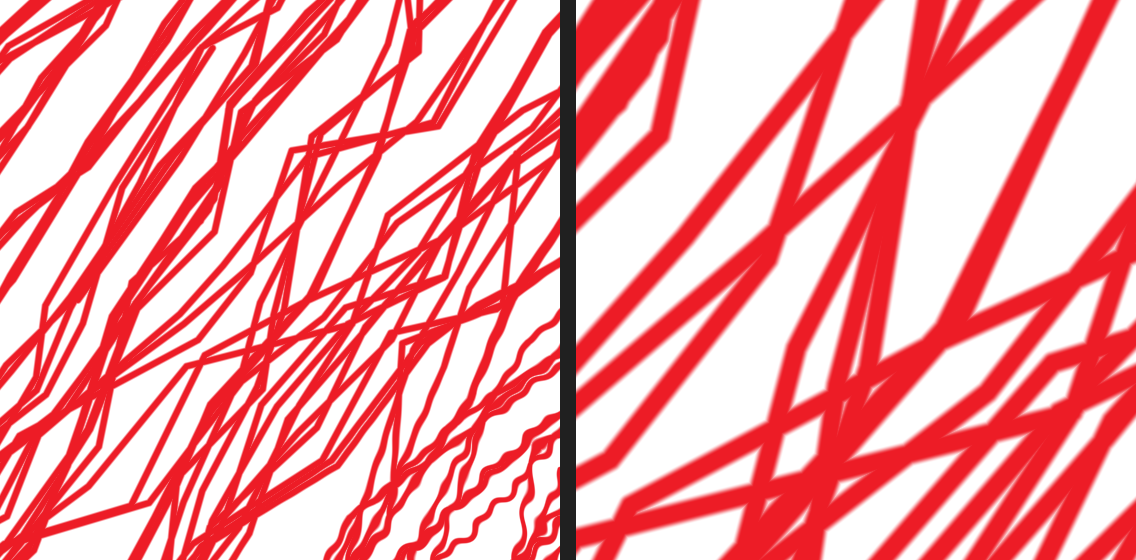
Left, the full canvas; right, a detail of the centre.
A Shadertoy shader for this pattern:

```glsl
// Dense red marker hatching on white: bundles of bent strokes climb to the right.
// Each bundle owns a tilted lane; its strands are polylines through hashed knots
// that spread apart and meet again, which leaves wedges and slivers of white.

vec2 hash22(vec2 p) {
    vec3 q = fract(p.xyx * vec3(0.1031, 0.1030, 0.0973));
    q += dot(q, q.yzx + 33.33);
    return fract((q.xx + q.yz) * q.zy);
}

float segmentDistance(vec2 p, vec2 a, vec2 b) {
    vec2 pa = p - a, ba = b - a;
    return length(pa - ba * clamp(dot(pa, ba) / dot(ba, ba), 0.0, 1.0));
}

// Knot of one strand: x runs along the hatching, y across it
vec2 strokeKnot(float k, float bundle, float strand, float lane, float slope, float spread) {
    vec2 shared = hash22(vec2(k + 20.0, bundle * 7.0 + 3.0)) - 0.5;
    vec2 own = hash22(vec2(k + 50.0 + strand * 31.0, bundle * 5.0 + 11.0)) - 0.5;
    float along = (k + 0.5 * shared.x + 0.2 * own.x) * 0.22;
    return vec2(along, lane + slope * along + 0.1 * shared.y + spread * own.y);
}

float hatchDistance(vec2 q) {
    float nearest = 1.0;
    float cell = floor(q.x / 0.22);
    for (float bundle = 0.0; bundle < 36.0; bundle++) {
        vec2 r = hash22(vec2(bundle + 1.0, 71.0));
        vec2 s = hash22(vec2(bundle + 9.0, 137.0));
        float lane = (bundle + 0.5 + 1.6 * (r.x - 0.5)) / 36.0 * 1.9 - 0.95;
        float slope = 0.5 * (r.y - 0.5);
        float spread = 0.01 + 0.15 * s.x * s.x;
        if (abs(q.y - lane - slope * q.x) > 0.18) continue;

        // Fewer strands toward the lower right
        float strands = lane < -0.42 ? 2.0 : 3.0;
        for (float strand = 0.0; strand < strands; strand++) {
            vec2 a = strokeKnot(cell - 1.0, bundle, strand, lane, slope, spread);
            for (float k = 0.0; k < 3.0; k++) {
                vec2 b = strokeKnot(cell + k, bundle, strand, lane, slope, spread);
                // A few missing pieces give loose rounded ends
                float gap = hash22(vec2(cell + k + 90.0, bundle * 3.0 + strand)).x;
                if (gap > 0.03) nearest = min(nearest, segmentDistance(q, a, b));
                a = b;
            }
        }
    }
    return nearest;
}

void mainImage(out vec4 fragColor, in vec2 fragCoord) {
    vec2 p = fragCoord / iResolution.y;

    // Shaky hand in the lower right corner
    float shake = 0.004 * smoothstep(0.35, 0.85, p.x - p.y);
    p += shake * (sin(p.yx * 83.0 + 1.0) + sin(p * 131.0 + p.yx * 47.0));

    // Rotate so that x follows the hatching direction
    vec2 c = p - 0.5;
    vec2 q = vec2(dot(c, vec2(0.6, 0.8)), dot(c, vec2(-0.8, 0.6)));

    float soft = max(0.0022, 0.75 / iResolution.y);
    float ink = 1.0 - smoothstep(-soft, soft, hatchDistance(q) - 0.006);

    vec3 paper = vec3(1.0);
    vec3 markerRed = vec3(0.93, 0.11, 0.15);
    fragColor = vec4(mix(paper, markerRed, ink), 1.0);
}
```
